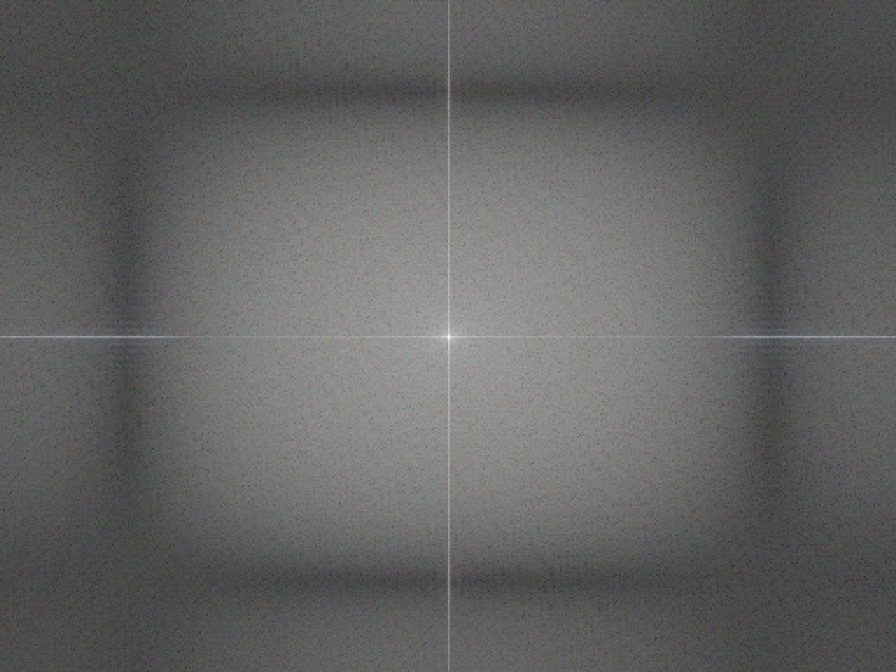
Write a WebGL 1 fragment shader that draws this background.

```glsl
precision highp float;
// Grey frequency spectrum: a soft rounded lobe with dark troughs and faint side lobes,
// built from the log of a separable softened sinc, covered in point-symmetric grain.
// Thin bright axes, trough fringes and a small central glow are added on top.

uniform vec2 u_resolution;

const float PI = 3.14159265;
const vec2 GRID = vec2(512.0, 384.0);     // frequency cells across the canvas
const vec2 TROUGH = vec2(0.72, 0.73);     // first zero of the lobe on each axis
const vec3 COOL = vec3(0.85, 0.92, 1.15);
const vec3 WARM = vec3(1.15, 0.92, 0.90);

float hash(vec2 p) {
  return fract(sin(dot(p, vec2(127.1, 311.7))) * 43758.5453);
}

// Magnitude of sinc with its zeros widened into soft troughs
float softSinc(float x) {
  float a = max(abs(x), 0.001) * PI;
  float s = abs(sin(a)) / a;
  return s * s / (s + 0.06);
}

float bell(float x, float width) {
  float t = x / width;
  return exp(-t * t);
}

// Log-scaled brightness of the lobe and its side lobes
float spectrum(vec2 p) {
  float power = softSinc(p.x / TROUGH.x) * softSinc(p.y / TROUGH.y);
  return 0.282 + 0.08 * log(1.0 + 45.0 * power * exp(-0.9 * dot(p, p)));
}

// Log-Rayleigh noise: zero mean, with a tail of dark specks
float speckle(vec2 cell, float seed) {
  float u = clamp(hash(cell + seed), 0.002, 0.998);
  return 0.5 * log(-log(u)) + 0.29;
}

vec3 grain(vec2 cell) {
  // Opposite cells share their value
  if (cell.y < 0.0 || (cell.y == 0.0 && cell.x < 0.0)) cell = -cell;
  vec3 tinted = vec3(speckle(cell, 17.3), speckle(cell, 41.9), speckle(cell, 73.1));
  return mix(vec3(speckle(cell, 5.7)), tinted, 0.42);
}

// Coverage of a thin line, smoothed over one pixel
float thinLine(float d, float halfWidth, float pixel) {
  return clamp(0.5 + (halfWidth - abs(d)) / pixel, 0.0, 1.0);
}

// Fine stripes beside an axis, gathered around the trough
float fringes(float along, float across, float trough, float period, float reach) {
  float stripes = 0.5 + 0.5 * cos(2.0 * PI * across / period);
  return stripes * bell(abs(along) - trough, 0.06) * exp(-abs(across) / reach);
}

void main() {
  vec2 uv = gl_FragCoord.xy / u_resolution;
  vec2 centre = 0.5 + vec2(0.5, -0.5) / GRID;
  vec2 offset = uv - centre;
  vec2 p = 2.0 * offset;
  float r = length(p);

  // Lobe, grain and a slight warmth in the bright part
  float level = spectrum(p);
  vec3 color = vec3(level) + 0.041 * grain(floor(offset * GRID + 0.5));
  color.b -= 0.008 * smoothstep(0.35, 0.55, level);

  // Central glow
  color += 0.08 * exp(-r / 0.06) + 0.16 * exp(-r / 0.010);

  // Fringes and soft bands where the axes cross the troughs
  color += COOL * 0.06 * fringes(p.x, p.y, TROUGH.x, 0.021, 0.09);
  color += WARM * 0.04 * fringes(p.y, p.x, TROUGH.y, 0.021, 0.035);
  float sideBand = smoothstep(0.58, 0.70, abs(p.x)) * mix(1.0, 0.3, smoothstep(0.75, 1.0, abs(p.x)));
  color += COOL * 0.07 * sideBand * exp(-abs(p.y) / 0.016);
  color += WARM * 0.05 * bell(abs(p.y) - TROUGH.y, 0.09) * exp(-abs(p.x) / 0.010);

  // Axis lines
  vec2 pixel = 1.0 / u_resolution;
  float horizontal = thinLine(offset.y, 0.5 / GRID.y, pixel.y);
  float vertical = thinLine(offset.x, 0.5 / GRID.x, pixel.x);
  float rowGain = 0.035 + 0.13 * smoothstep(0.5, 0.72, abs(p.x)) + 0.07 * exp(-abs(p.x) / 0.15);
  float columnGain = 0.10 + 0.06 * bell(abs(p.y) - TROUGH.y, 0.25) + 0.04 * exp(-abs(p.y) / 0.10);
  color += vec3(0.95, 1.0, 1.08) * rowGain * horizontal;
  color += vec3(1.03, 0.98, 1.0) * columnGain * vertical;

  gl_FragColor = vec4(clamp(color, 0.0, 1.0), 1.0);
}
```
